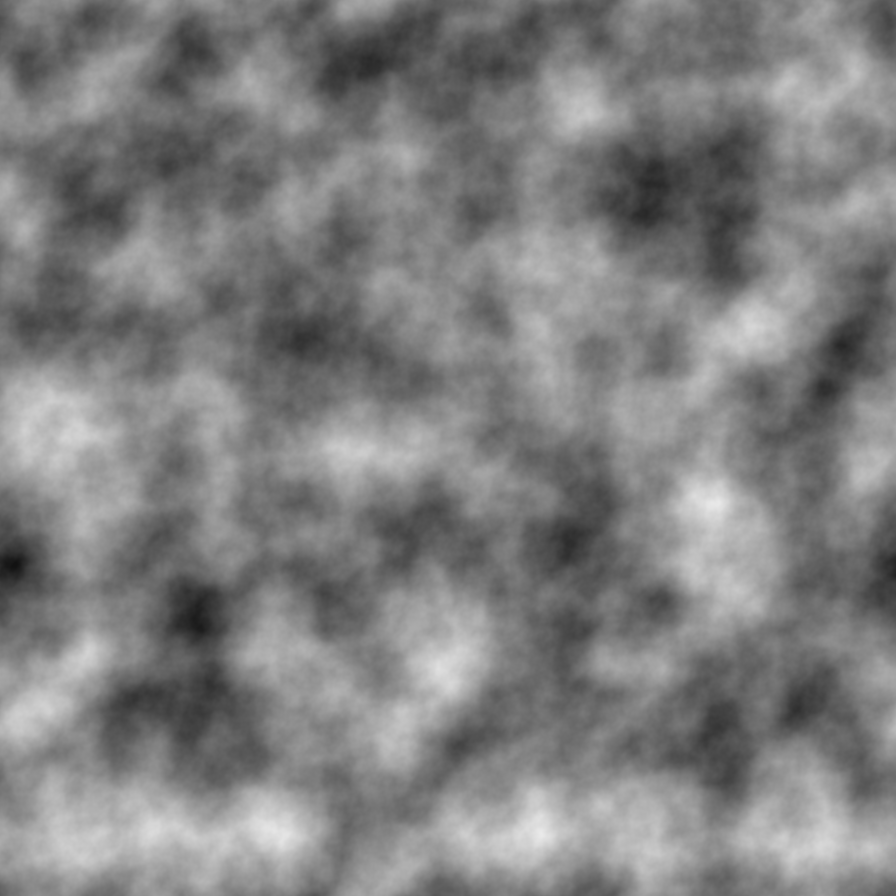
A three.js fragment shader for this texture:

```glsl
// Soft grey cloud texture that tiles on all sides.
// Sums octaves of wrapped gradient noise, each one twice as fine and about half
// as strong as the one before, and maps the sum to grey around a middle tone.

varying vec2 vUv;

const float BASE_CELLS = 7.0;    // noise cells across the canvas, whole number
const int   OCTAVES    = 6;
const float GAIN       = 0.48;   // strength of each octave against the last
const float LEAN       = 0.12;   // stretch of the patches along the rising diagonal
const float MID_GREY   = 0.5;
const float CONTRAST   = 0.53;
const float DARKEST    = 0.07;
const float LIGHTEST   = 0.92;
const float TAU        = 6.2831853;

// Pseudo-random value from 0 to 1 for a cell and an octave seed
float hash(vec2 cell, float seed) {
  vec3 p = fract(vec3(cell, seed + 3.0) * vec3(0.1031, 0.1030, 0.0973));
  p += dot(p, p.yzx + 33.33);
  return fract((p.x + p.y) * p.z);
}

// Contribution of the leaning gradient at one lattice corner
float cornerSlope(vec2 corner, vec2 offset, float period, float seed) {
  float angle = TAU * hash(mod(corner, period), seed);
  vec2 slope = vec2(cos(angle), sin(angle));
  return dot(slope - LEAN * slope.yx, offset);
}

// Gradient noise that repeats after a whole number of cells
float tiledNoise(vec2 p, float period, float seed) {
  vec2 cell = floor(p);
  vec2 f = p - cell;
  vec2 blend = f * f * f * (f * (f * 6.0 - 15.0) + 10.0);
  vec2 right = vec2(1.0, 0.0);
  vec2 up = vec2(0.0, 1.0);
  float bottom = mix(cornerSlope(cell, f, period, seed),
                     cornerSlope(cell + right, f - right, period, seed), blend.x);
  float top = mix(cornerSlope(cell + up, f - up, period, seed),
                  cornerSlope(cell + 1.0, f - 1.0, period, seed), blend.x);
  return mix(bottom, top, blend.y);
}

// Octave sum; each lattice is shifted so that their zero points do not align
float tiledClouds(vec2 uv) {
  float sum = 0.0;
  float strength = 1.0;
  float period = BASE_CELLS;
  for (int i = 0; i < OCTAVES; i++) {
    float seed = float(i) * 17.0 + 11.0;
    vec2 shift = vec2(0.37, 0.61) * float(i);
    sum += strength * tiledNoise(uv * period + shift, period, seed);
    strength *= GAIN;
    period *= 2.0;
  }
  return sum;
}

void main() {
  float grey = MID_GREY + CONTRAST * tiledClouds(vUv);
  gl_FragColor = vec4(vec3(clamp(grey, DARKEST, LIGHTEST)), 1.0);
}
```
